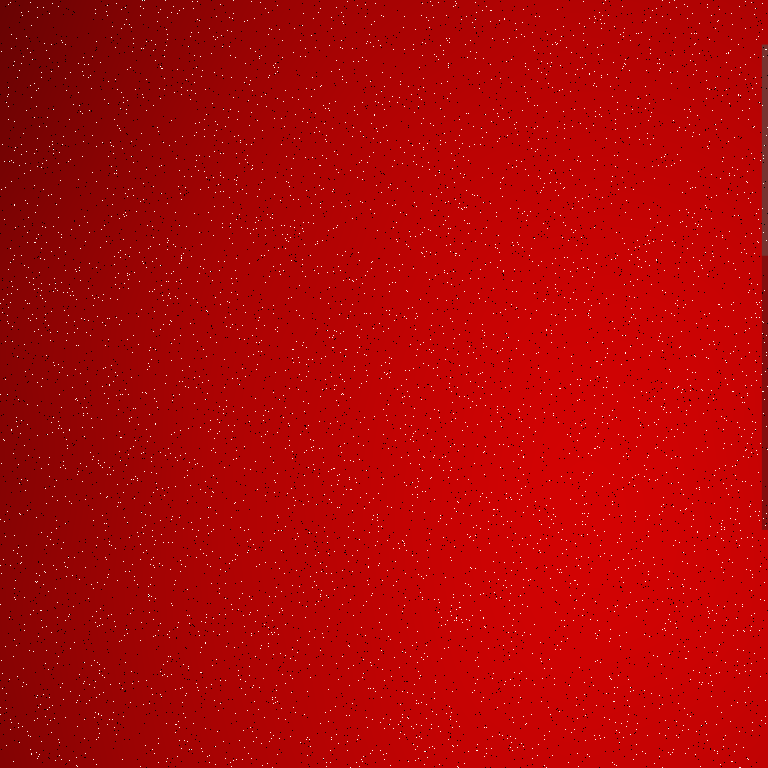
Reproduce this texture procedurally as a WebGL 1 fragment shader.

```glsl
precision highp float;
// Deep red backdrop lit from the lower right, peppered with fine light and dark specks.
uniform vec2 u_resolution;

float hash(vec2 p) {
  vec3 q = fract(p.xyx * 0.1031);
  q += dot(q, q.yzx + 33.33);
  return fract((q.x + q.y) * q.z);
}

float valueNoise(vec2 p) {
  vec2 cell = floor(p);
  vec2 f = fract(p);
  f = f * f * (3.0 - 2.0 * f);
  return mix(mix(hash(cell), hash(cell + vec2(1.0, 0.0)), f.x),
             mix(hash(cell + vec2(0.0, 1.0)), hash(cell + 1.0), f.x), f.y);
}

// Soft-edged step, one pixel wide
float softStep(float edge, float x, float pixel) {
  return clamp((x - edge) / pixel + 0.5, 0.0, 1.0);
}

// Broad elliptical glow that falls off towards the upper left
vec3 redGlow(vec2 uv) {
  float d = length((uv - vec2(0.79, 0.33)) * vec2(1.0, 0.68));
  float red = 0.825 - 0.42 * pow(d, 1.5);
  red -= 0.06 * smoothstep(0.5, 0.0, length(uv - vec2(0.0, 1.0)));
  red += 0.02 * (valueNoise(uv * vec2(7.0, 5.0) + 3.0) - 0.5);
  return vec3(red, 0.01, 0.01);
}

// Share of the pixel covered by light (x) and dark (y) square specks
vec2 speckCover(vec2 uv, float pixel) {
  vec2 grid = uv * 768.0;
  float width = 768.0 * pixel;
  vec2 low = grid - 0.5 * width;
  vec2 high = grid + 0.5 * width;
  vec2 cover = vec2(0.0);
  for (int j = -1; j <= 1; j++) {
    for (int i = -1; i <= 1; i++) {
      vec2 cell = floor(grid) + vec2(float(i), float(j));
      vec2 overlap = max(min(high, cell + 1.0) - max(low, cell), 0.0);
      float pick = hash(cell + 17.0);
      cover += overlap.x * overlap.y * vec2(step(pick, 0.0075), step(0.9925, pick));
    }
  }
  return cover / (width * width);
}

void main() {
  vec2 uv = gl_FragCoord.xy / u_resolution;
  float pixel = 1.0 / min(u_resolution.x, u_resolution.y);
  vec3 color = redGlow(uv);

  // Dull strip on the right edge, greyer in its upper part
  float strip = softStep(0.992, uv.x, pixel)
              * softStep(0.31, uv.y, pixel) * softStep(uv.y, 0.942, pixel);
  vec3 stripColor = mix(vec3(0.52, 0.05, 0.05), vec3(0.47, 0.2, 0.19),
                        softStep(0.667, uv.y, pixel));
  color = mix(color, stripColor, strip);

  // Light and dark specks
  vec2 specks = speckCover(uv, pixel);
  color = mix(color, vec3(1.0, 0.97, 0.93), specks.x);
  color = mix(color, vec3(0.03, 0.01, 0.01), specks.y);

  gl_FragColor = vec4(color, 1.0);
}
```
